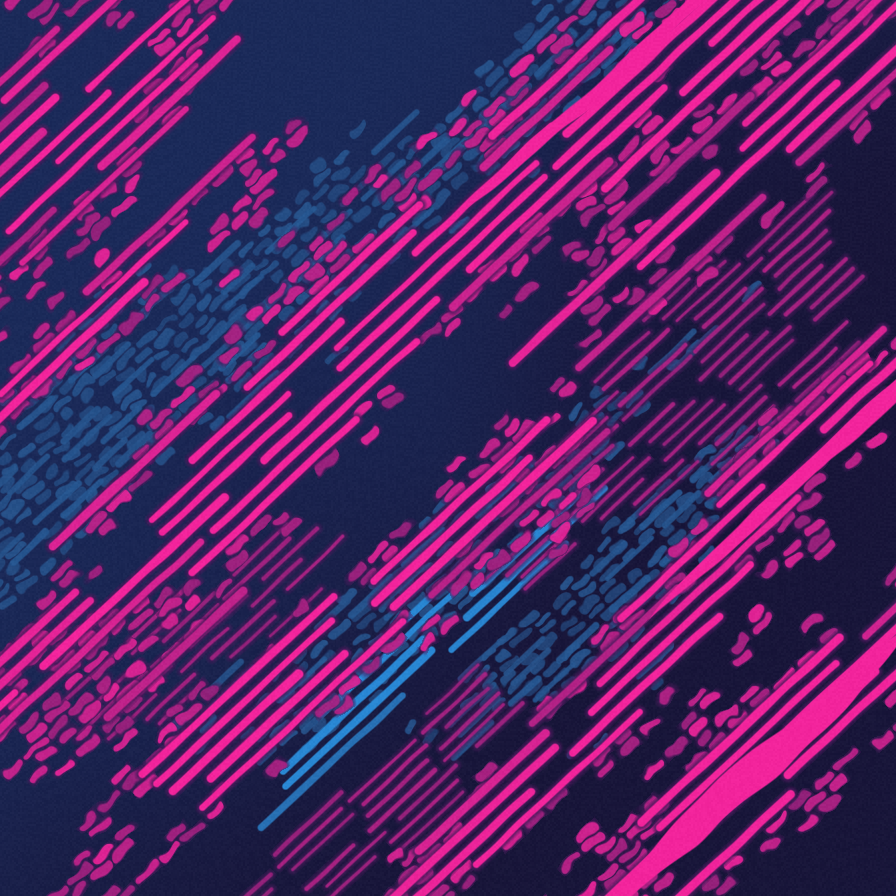
This background is drawn by a Shadertoy shader. Its source:

```glsl
// Diagonal neon rain: pink and blue strokes, dashes and chips on a navy ground.
// Space is turned so x runs along the strokes; each layer repeats capsules in
// lanes, and soft elliptical bands plus noise decide which capsules are inked.

const float ANGLE = 0.75;          // stroke direction in radians
const float EDGE = 0.0012;         // softness of stroke edges
const float HALO = 0.0062;         // reach of the plum fringe
const float GRAIN = 0.025;
const vec3 NIGHT = vec3(0.095, 0.085, 0.225);
const vec3 NAVY = vec3(0.105, 0.165, 0.350);
const vec3 PLUM = vec3(0.29, 0.10, 0.36);
const vec3 MAGENTA = vec3(0.60, 0.13, 0.49);
const vec3 PINK = vec3(0.95, 0.14, 0.61);
const vec3 STEEL = vec3(0.15, 0.32, 0.54);
const vec3 AZURE = vec3(0.16, 0.53, 0.83);

// Bands: centre along, centre across, radius along, radius across
const vec4 PINK_BANDS[8] = vec4[8](
    vec4(0.55, 0.17, 0.95, 0.085), vec4(0.42, -0.04, 0.36, 0.055),
    vec4(1.20, 0.03, 0.30, 0.080), vec4(1.02, -0.25, 0.26, 0.045),
    vec4(0.62, -0.31, 0.34, 0.045), vec4(0.76, -0.48, 0.38, 0.075),
    vec4(0.62, 0.58, 0.20, 0.080), vec4(0.55, 0.40, 0.28, 0.032));
const vec4 BLUE_BANDS[4] = vec4[4](
    vec4(0.52, 0.30, 0.48, 0.100), vec4(1.12, 0.26, 0.24, 0.070),
    vec4(0.72, -0.20, 0.27, 0.060), vec4(0.60, -0.08, 0.34, 0.060));
const vec4 FINE_BANDS[3] = vec4[3](
    vec4(1.00, -0.10, 0.26, 0.090), vec4(0.38, 0.06, 0.24, 0.060),
    vec4(0.38, -0.22, 0.22, 0.060));
const vec4 AZURE_BAND = vec4(0.54, -0.115, 0.25, 0.050);

// Broad streaks: centre along, centre across, radius
const vec3 STREAKS[3] = vec3[3](
    vec3(0.71, -0.475, 0.017), vec3(1.17, 0.205, 0.009), vec3(1.02, -0.27, 0.010));

float hash(vec2 p) {
    return fract(sin(dot(p, vec2(127.1, 311.7))) * 43758.5);
}

float noise(vec2 p) {
    vec2 i = floor(p), f = fract(p);
    f = f * f * (3.0 - 2.0 * f);
    return mix(mix(hash(i), hash(i + vec2(1, 0)), f.x),
               mix(hash(i + vec2(0, 1)), hash(i + vec2(1, 1)), f.x), f.y);
}

float band(vec2 q, vec4 b) {
    vec2 d = (q - b.xy) / b.zw;
    return exp(-dot(d, d));
}

float clump(vec2 q, float seed) {
    return 0.7 * (noise(q * vec2(4.0, 15.0) + seed) - 0.5);
}

float pinkDensity(vec2 q) {
    float d = 0.0;
    for (int i = 0; i < 8; i++) d = max(d, band(q, PINK_BANDS[i]));
    return d + clump(q, 3.0);
}

float blueDensity(vec2 q) {
    float d = 0.0;
    for (int i = 0; i < 4; i++) d = max(d, band(q, BLUE_BANDS[i]));
    return d + clump(q, 17.0);
}

float fineDensity(vec2 q) {
    float d = 0.0;
    for (int i = 0; i < 3; i++) d = max(d, band(q, FINE_BANDS[i]));
    return d + clump(q, 29.0);
}

// Distance to the capsule of this cell; also gives its centre and a random value
float dashes(vec2 q, vec2 cell, float radius, float seed, out vec2 mid, out float dice) {
    float lane = floor(q.y / cell.y);
    float shift = hash(vec2(lane, seed));
    vec2 id = vec2(floor(q.x / cell.x + shift), lane);
    dice = hash(id + seed * 7.3);
    float size = hash(id + seed * 3.1 + 40.0);
    radius *= mix(0.75, 1.15, hash(id + seed * 5.7 + 80.0));
    mid = vec2((id.x + 0.5 - shift) * cell.x, (lane + 0.5) * cell.y);
    vec2 d = q - mid;
    d.x = max(abs(d.x) - max(cell.x * mix(0.30, 0.49, size) - radius, 0.0), 0.0);
    return length(d) - radius;
}

void ink(inout vec3 col, vec3 tint, float dist, float opacity) {
    float soft = max(EDGE, 0.7 / iResolution.y);
    col = mix(col, tint, opacity * (1.0 - smoothstep(-soft, soft, dist)));
}

void fringe(inout vec3 col, float dist, float opacity) {
    col = mix(col, PLUM, opacity * (1.0 - smoothstep(0.0, HALO, dist)));
}

void mainImage(out vec4 fragColor, in vec2 fragCoord) {
    vec2 p = fragCoord / iResolution.y;
    float c = cos(ANGLE), s = sin(ANGLE);
    vec2 q = vec2(c * p.x + s * p.y, c * p.y - s * p.x);

    // Ground
    float lift = q.y - 0.25 * q.x + 0.2 * noise(p * 4.0);
    vec3 col = mix(NIGHT, NAVY, smoothstep(-0.35, 0.35, lift));

    // Uneven hand-cut edges: slight for lines, strong for chips
    vec2 line = q + vec2(0.0, 0.0022 * (noise(q * vec2(25.0, 60.0)) - 0.5));
    vec2 chip = q + 0.007 * (vec2(noise(p * 75.0), noise(p * 75.0 + 31.0)) - 0.5);
    vec2 mid;
    float dice, d, f;

    // Blue chips, dashes and bright lines
    d = dashes(chip, vec2(0.030, 0.0120), 0.0046, 1.0, mid, dice);
    if (dice < 0.85 * smoothstep(0.25, 0.75, blueDensity(mid))) ink(col, STEEL, d, 0.6 + 0.4 * hash(mid));
    d = dashes(line, vec2(0.080, 0.0150), 0.0036, 2.0, mid, dice);
    if (dice < 0.50 * smoothstep(0.25, 0.75, blueDensity(mid))) ink(col, mix(STEEL, AZURE, 0.3 * dice), d, 0.9);
    d = dashes(line, vec2(0.270, 0.0150), 0.0040, 3.0, mid, dice);
    f = band(mid, AZURE_BAND);
    if (f + 0.3 * dice > 0.5) ink(col, mix(STEEL, AZURE, smoothstep(0.2, 0.7, f)), d, 1.0);

    // Fine magenta lines
    d = dashes(line, vec2(0.110, 0.0130), 0.0022, 4.0, mid, dice);
    if (dice < 0.9 * smoothstep(0.2, 0.6, fineDensity(mid))) {
        fringe(col, d, 0.6);
        ink(col, mix(MAGENTA, PINK, 0.4 * dice), d, 0.9);
    }

    // Pink chips along the frayed borders of the bands
    d = dashes(chip, vec2(0.034, 0.0125), 0.0048, 5.0, mid, dice);
    f = pinkDensity(mid);
    if (dice < 0.65 * smoothstep(0.15, 0.45, f) * (1.0 - smoothstep(0.55, 0.8, f))) {
        fringe(col, d, 0.6);
        ink(col, mix(MAGENTA, PINK, hash(mid)), d, 0.9);
    }

    // Long pink lines
    d = dashes(line, vec2(0.330, 0.0182), 0.0043, 6.0, mid, dice);
    f = pinkDensity(mid) + 0.3 * (dice - 0.5);
    if (f > 0.46) {
        fringe(col, d, 0.8);
        ink(col, mix(MAGENTA, PINK, smoothstep(0.35, 0.7, f)), d, 1.0);
    }

    // Broad streaks with tapering, wavering width
    for (int i = 0; i < 3; i++) {
        vec2 e = line - STREAKS[i].xy;
        float width = STREAKS[i].z * (1.0 - 14.0 * e.x * e.x + 0.5 * (noise(q * 18.0) - 0.5));
        ink(col, PINK, abs(e.y + 0.01 * (noise(vec2(q.x * 9.0, float(i))) - 0.5)) - width, 1.0);
    }

    col += GRAIN * (hash(floor(p * 450.0)) - 0.5);
    fragColor = vec4(col, 1.0);
}
```
